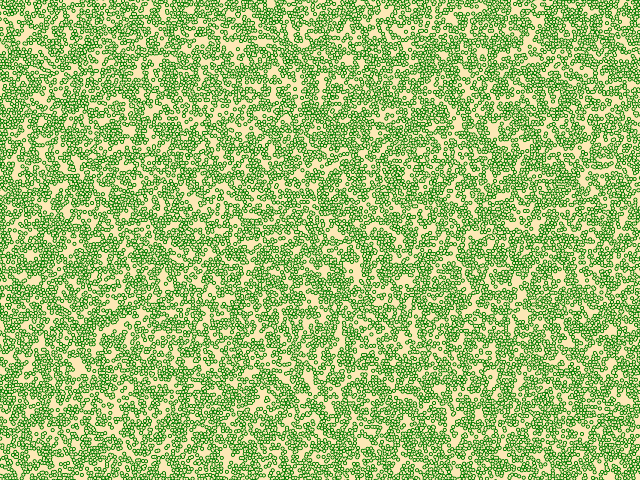
Give the GLSL for this texture, as a Shadertoy shader.

```glsl
// Fine green grains with pale pinholes, clumped over a cream ground.
// Jittered points on staggered rows each give a ring; a coarser cellular
// noise thins the points out, which opens the irregular bare patches.

vec2 hash22(vec2 p) {
    vec3 q = fract(p.xyx * vec3(0.1031, 0.1030, 0.0973));
    q += dot(q, q.yzx + 33.33);
    return fract((q.xx + q.yz) * q.zy);
}

// Distance to the nearest scattered point, one point per unit cell.
float cellular(vec2 p) {
    vec2 cell = floor(p);
    float nearest = 2.0;
    for (int y = -1; y <= 1; y++)
    for (int x = -1; x <= 1; x++) {
        vec2 id = cell + vec2(x, y);
        nearest = min(nearest, distance(p, id + hash22(id + 417.0)));
    }
    return nearest;
}

// Distance to the nearest grain that survives the thinning.
float grainDistance(vec2 p) {
    float nearest = 2.0;
    for (int y = -1; y <= 1; y++) {
        float row = floor(p.y) + float(y);
        float stagger = 0.5 * mod(row, 2.0);
        float column = floor(p.x - stagger);
        for (int x = -1; x <= 1; x++) {
            vec2 id = vec2(column + float(x), row);
            vec2 jitter = 0.65 * (hash22(id + 91.0) - 0.5);
            vec2 center = id + vec2(0.5 + stagger, 0.5) + jitter;
            float density = 0.1 + cellular(center / 4.7);
            if (hash22(id + 733.0).x < density)
                nearest = min(nearest, distance(p, center));
        }
    }
    return nearest;
}

void mainImage(out vec4 fragColor, in vec2 fragCoord) {
    float rows = 160.0;
    float d = grainDistance(fragCoord / iResolution.y * rows);

    // Ring coverage, softened over about one pixel.
    float soft = 0.5 * rows / iResolution.y;
    float disc = 1.0 - smoothstep(0.68 - soft, 0.68 + soft, d);
    float pinhole = 1.0 - smoothstep(0.36 - soft, 0.36 + soft, d);

    vec3 cream = vec3(0.99, 0.91, 0.71);
    vec3 green = vec3(0.02, 0.49, 0.01);
    fragColor = vec4(mix(cream, green, disc * (1.0 - pinhole)), 1.0);
}
```
